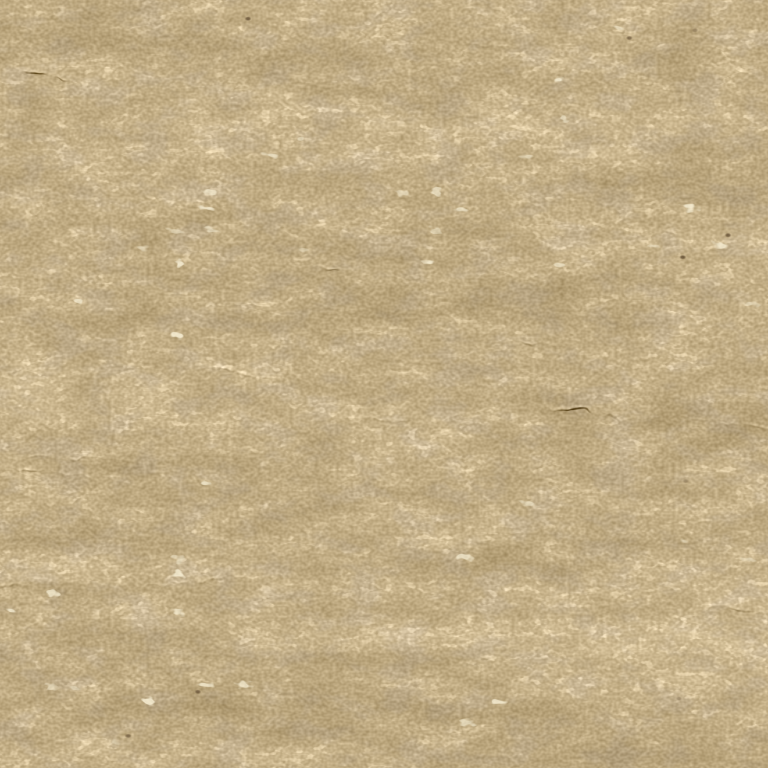
This texture is drawn by a WebGL 2 fragment shader. Its source:

```glsl
#version 300 es
precision highp float;
// Honed sandstone slab: sandy grain, faint horizontal bedding, pale flakes, chips and thin ledges.
#define BASE_COLOR  vec3(0.755, 0.673, 0.513)
#define CHIP_COLOR  vec3(0.94, 0.90, 0.79)
#define GRAIN       0.125
#define BEDDING     0.060
#define MOTTLE      0.065
#define FLAKES      0.085
#define VEINS       0.040
#define LEDGES      16
#define CHIP_GRID   vec2(24.0, 42.0)
#define CHIP_CHANCE 0.13
#define SPECK_GRID  14.0

uniform vec2 u_resolution;
out vec4 fragColor;

vec2 hash2(vec2 p) {
  vec3 q = fract(p.xyx * vec3(0.1031, 0.1030, 0.0973));
  q += dot(q, q.yzx + 33.33);
  return fract((q.xx + q.yz) * q.zy);
}

vec2 gradient(vec2 cell) {
  float angle = 6.2832 * hash2(cell).x;
  return vec2(cos(angle), sin(angle));
}

float gradientNoise(vec2 p) {
  vec2 i = floor(p), f = p - i, e = vec2(1.0, 0.0);
  vec2 u = f * f * f * (f * (f * 6.0 - 15.0) + 10.0);
  float lower = mix(dot(gradient(i), f), dot(gradient(i + e), f - e), u.x);
  float upper = mix(dot(gradient(i + e.yx), f - e.yx), dot(gradient(i + e.xx), f - e.xx), u.x);
  return mix(lower, upper, u.y);
}

float fbm(vec2 p) {
  float sum = 0.0, amp = 1.0;
  for (int i = 0; i < 4; i++) {
    sum += amp * gradientNoise(p);
    p = p * 2.03 + vec2(17.3, 9.1);
    amp *= 0.5;
  }
  return sum;
}

// Ragged white chips, gathered in loose clusters
float chips(vec2 p, float px) {
  vec2 cell = floor(p * CHIP_GRID);
  vec2 pick = hash2(cell + 51.0), jitter = hash2(cell + 133.0);
  float cluster = smoothstep(-0.15, 0.4, gradientNoise(cell / CHIP_GRID * 3.5 + 4.0));
  if (pick.x > CHIP_CHANCE * cluster) return 0.0;
  vec2 radius = mix(vec2(0.004, 0.0022), vec2(0.012, 0.0052), vec2(pick.y, jitter.x));
  vec2 d = p - (cell + 0.5 + 0.3 * (jitter - 0.5)) / CHIP_GRID;
  d.y += 0.15 * d.x;
  float edge = length(d / radius) + 1.1 * gradientNoise(p * vec2(110.0, 190.0));
  float soft = 0.2 + px / radius.y;
  return (1.0 - smoothstep(0.85 - soft, 0.85 + soft, edge)) * mix(0.5, 1.0, jitter.y);
}

// Broken layer edges: x = pale rim and plate, y = shadow below
vec2 ledges(vec2 p, float px) {
  vec2 result = vec2(0.0);
  float wobble = 0.012 * fbm(p * vec2(14.0, 5.0)) + 0.004 * gradientNoise(p * 70.0);
  float broken = smoothstep(-0.2, 0.25, gradientNoise(p * vec2(34.0, 20.0) + 8.0));
  for (int i = 0; i < LEDGES; i++) {
    vec2 center = hash2(vec2(float(i) * 3.7 + 2.0, 71.0));
    vec2 trait = hash2(vec2(float(i) * 5.3 + 9.0, 23.0));
    float dx = p.x - center.x;
    float halfLength = mix(0.04, 0.14, trait.x);
    float span = 1.0 - smoothstep(0.4 * halfLength, halfLength, abs(dx));
    float d = p.y - center.y - mix(-0.18, 0.08, trait.y) * dx - wobble;
    float rim = 1.0 - smoothstep(0.0, 0.0022 + px, abs(d - 0.001));
    float plate = smoothstep(-px, px, d) * exp(-max(d, 0.0) * 75.0);
    float shade = 1.0 - smoothstep(0.0, 0.0014 + px, abs(d + 0.0022));
    float depth = 0.06 + 0.34 * pow(fract(trait.x * 7.0 + trait.y), 5.0);
    float core = 1.0 - smoothstep(0.1 * halfLength, 0.4 * halfLength, abs(dx));
    result += span * vec2(0.055 * rim * broken + 0.028 * plate, depth * shade * core * broken);
  }
  return result;
}

// Rare dark mineral dots
float specks(vec2 p, float px) {
  vec2 cell = floor(p * SPECK_GRID), pick = hash2(cell + 211.0);
  vec2 center = (cell + 0.2 + 0.6 * hash2(cell + 307.0)) / SPECK_GRID;
  float spot = 1.0 - smoothstep(0.0008, 0.0026 + px, length((p - center) * vec2(0.7, 1.0)));
  return spot * step(pick.x, 0.05) * mix(0.4, 1.0, pick.y);
}

void main() {
  vec2 p = gl_FragCoord.xy / u_resolution.y;
  float px = 0.7 / u_resolution.y;
  // Broad bedding, cloudy patches and sandy grain
  float bedding = fbm(p * vec2(1.6, 9.0) + 3.0);
  float mottle = fbm(p * vec2(13.0, 32.0) + 40.0);
  float grain = 0.5 * gradientNoise(p * vec2(125.0, 180.0))
              + 0.75 * gradientNoise(p * vec2(215.0, 265.0) + 61.0);
  float tone = BEDDING * bedding + MOTTLE * mottle + GRAIN * grain;
  // Small pale flakes and filaments, thicker in the lighter beds
  float worn = smoothstep(-0.35, 0.45, bedding * 0.6 + mottle);
  float flake = smoothstep(0.08, 0.42, gradientNoise(p * vec2(68.0, 135.0) + 90.0) + 0.2 * grain);
  float vein = 1.0 - smoothstep(0.0, 0.09, abs(fbm(p * vec2(11.0, 36.0) + 150.0)));
  tone += worn * (FLAKES * flake + VEINS * vein * smoothstep(-0.1, 0.3, grain + mottle));
  vec2 ledge = ledges(p, px);
  tone += ledge.x - ledge.y;
  // Grey tint in patches, then chips and specks on top
  float greyness = smoothstep(-0.1, 0.5, fbm(p * vec2(18.0, 30.0) + 220.0));
  vec3 color = BASE_COLOR + tone * vec3(0.98, 1.0, 1.04) + greyness * vec3(-0.004, 0.003, 0.026);
  color = mix(color, CHIP_COLOR + 0.3 * GRAIN * grain, chips(p, px));
  color = mix(color, vec3(0.36, 0.28, 0.18), 0.75 * specks(p, px));
  fragColor = vec4(clamp(color, 0.0, 1.0), 1.0);
}
```
